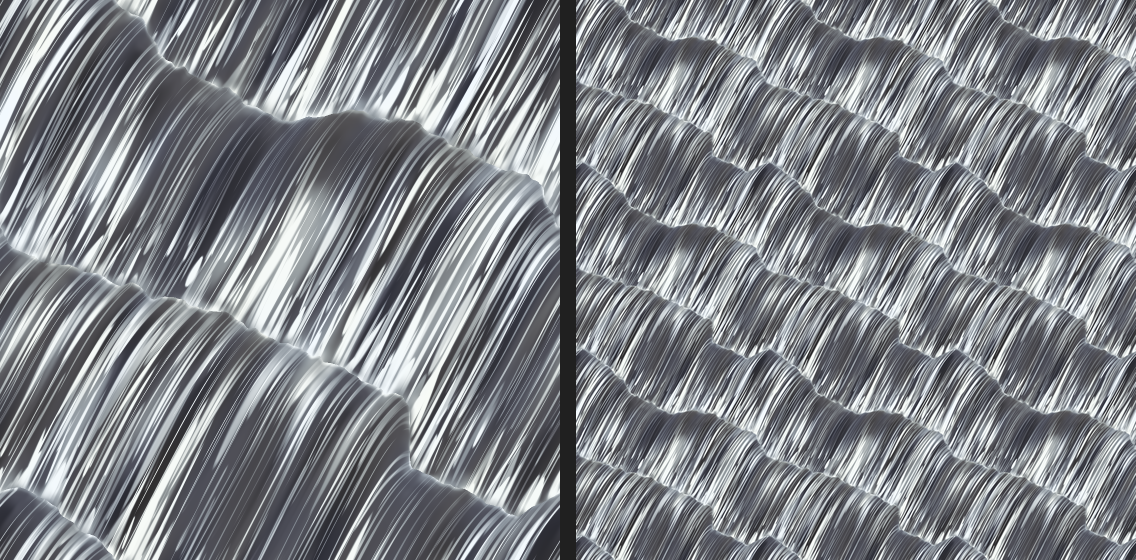
Left: one tile. Right: repeated 3 by 3.
This texture is drawn by a Shadertoy shader. Its source:

```glsl
// Period of the across-flow coordinate, in its own units
const float WRAP = 5.0;

const vec3 SHADOW = vec3(0.17, 0.17, 0.19);
const vec3 SLATE = vec3(0.31, 0.31, 0.34);
const vec3 SILVER = vec3(0.57, 0.60, 0.62);
const vec3 GLINT = vec3(0.96, 0.98, 0.98);

vec3 hash3(vec2 p, float seed) {
    vec3 q = fract(vec3(p.xyx + seed * 7.31) * vec3(0.1031, 0.1030, 0.0973));
    q += dot(q, q.yxz + 33.33);
    return fract((q.xxy + q.yzz) * q.zyx);
}

// Value noise that wraps across the flow
float noise(vec2 p, vec2 freq, float seed) {
    vec2 q = p * freq;
    vec2 cell = floor(q);
    vec2 f = q - cell;
    f = f * f * (3.0 - 2.0 * f);
    float x0 = mod(cell.x, WRAP * freq.x);
    float x1 = mod(cell.x + 1.0, WRAP * freq.x);
    float low = mix(hash3(vec2(x0, cell.y), seed).x, hash3(vec2(x1, cell.y), seed).x, f.x);
    float high = mix(hash3(vec2(x0, cell.y + 1.0), seed).x, hash3(vec2(x1, cell.y + 1.0), seed).x, f.x);
    return mix(low, high, f.y);
}

// Scattered tapered strokes running along the flow
float strokes(vec2 p, vec2 freq, float width, float seed) {
    vec2 q = p * freq;
    vec2 cell = floor(q);
    float light = 0.0;
    for (int j = -1; j <= 1; j++)
    for (int i = -1; i <= 1; i++) {
        vec2 c = cell + vec2(i, j);
        vec2 id = vec2(mod(c.x, WRAP * freq.x), c.y);
        vec3 h = hash3(id, seed);
        vec3 g = hash3(id, seed + 5.0);
        vec2 d = q - c - h.xy;
        float along = d.y / (0.45 + 0.55 * g.x);
        float taper = max(0.0, 1.0 - along * along);
        float halfWidth = width * h.z * taper;
        float across = abs(d.x + (g.y - 0.5) * 0.5 * d.y);
        float body = 1.0 - smoothstep(halfWidth * 0.5, halfWidth + 0.05, across);
        light = max(light, body * smoothstep(0.0, 0.35, taper) * (0.5 + 0.5 * g.z));
    }
    return light;
}

// Height of a ledge, with optional ragged lip
float ledge(float w, float ragged) {
    vec2 p = vec2(w, 0.5);
    float steps = smoothstep(0.35, 0.65, noise(p, vec2(2.0, 1.0), 1.0));
    float scallop = noise(p, vec2(13.0, 1.0), 2.0) - 0.5;
    float nicks = noise(p, vec2(36.0, 1.0), 3.0) - 0.5;
    return 0.08 + 0.22 * steps + ragged * (0.05 * scallop + 0.025 * nicks);
}

vec3 toneColor(float tone) {
    vec3 col = mix(SHADOW, SLATE, smoothstep(0.08, 0.32, tone));
    col = mix(col, SILVER, smoothstep(0.32, 0.64, tone));
    return mix(col, GLINT, smoothstep(0.58, 0.92, tone));
}

vec3 cascade(vec2 uv) {
    // Axes across and along the flow, whole multiples of the canvas
    float u = 2.0 * uv.x - uv.y;
    float v = uv.x + 2.0 * uv.y;

    // Tier between two ledges
    float tier = floor(v);
    if (v - tier < ledge(u - 2.0 * tier, 1.0)) tier -= 1.0;
    float w = u - 2.0 * tier;
    float rise = v - tier;
    float above = rise - ledge(w, 1.0);
    float below = 1.0 + ledge(w - 2.0, 1.0) - rise;
    float drop = 1.0 + ledge(w - 2.0, 0.0) - rise;

    // Flow rolls over the lip, then falls with a slight sway
    float bend = 0.075 * exp(-6.0 * max(drop, 0.0));
    float sway = 0.035 * noise(vec2(w, drop), vec2(4.0, 2.0), 4.0);
    vec2 p = vec2(w - bend + sway, drop);

    // Calm dark panes alternate with bright clusters
    float foot = exp(-4.5 * max(above, 0.0));
    float cluster = smoothstep(0.22, 0.72, 0.7 * noise(p, vec2(4.0, 1.5), 8.0) + 0.3 * noise(p, vec2(9.0, 2.0), 14.0));
    float bright = clamp(cluster + 0.6 * foot, 0.0, 1.0);

    // Dark folds and soft sheen
    float tone = 0.08 + 0.25 * noise(p, vec2(8.0, 1.5), 5.0);
    tone += 0.14 * (noise(p, vec2(26.0, 2.0), 6.0) - 0.45);
    float sheen = smoothstep(0.45, 0.9, noise(p, vec2(18.0, 2.0), 7.0));
    tone += sheen * (0.06 + 0.32 * bright);

    // Bright threads, denser in clusters and towards the foot
    float density = 0.2 + 0.85 * cluster + 0.5 * foot;
    float threads = strokes(p, vec2(28.0, 1.6), 0.36 * density, 9.0);
    float ribbons = strokes(p, vec2(13.0, 2.4), 0.27 * density, 10.0);
    float flecks = strokes(p, vec2(13.0, 6.0), 0.38 * foot, 11.0);
    float lipFade = mix(0.55, 1.0, smoothstep(0.0, 0.2, drop));
    tone = mix(tone, 0.97, threads * lipFade * (0.5 + 0.5 * bright));
    tone = mix(tone, 1.0, ribbons * lipFade * (0.4 + 0.6 * bright));
    tone = mix(tone, 1.0, flecks * smoothstep(0.1, 0.4, foot));

    // Milky lip, thin rim and broken spray
    float milk = exp(-15.0 * max(below, 0.0));
    float mottled = noise(vec2(w, rise), vec2(24.0, 22.0), 12.0);
    tone = mix(tone, 0.48 + 0.3 * mottled, 0.7 * milk);
    tone += 0.25 * (1.0 - smoothstep(0.0, 0.018, below)) * mottled;
    float spray = exp(-24.0 * max(above, 0.0));
    tone = mix(tone, 0.4 + 0.6 * mottled, 0.8 * spray);

    // Faint cool and warm glass tint
    float hue = noise(p, vec2(12.0, 3.0), 13.0) - 0.5;
    return toneColor(tone) + 0.035 * hue * vec3(0.6, 0.2, -1.0);
}

void mainImage(out vec4 fragColor, in vec2 fragCoord) {
    // Four samples smooth the edges
    vec3 col = vec3(0.0);
    for (int k = 0; k < 4; k++) {
        vec2 shift = vec2(k % 2, k / 2) * 0.5 - 0.25;
        col += cascade((fragCoord + shift) / iResolution.xy);
    }
    fragColor = vec4(col / 4.0, 1.0);
}
```
